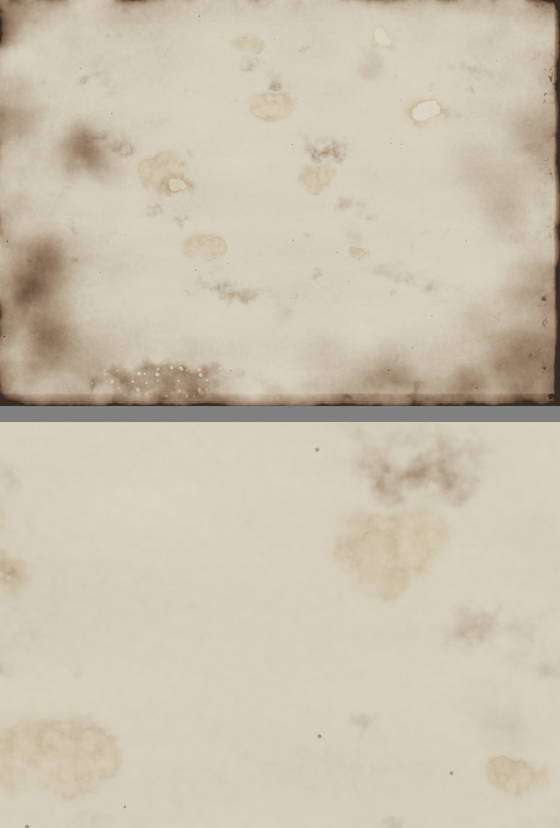
Top: the whole. Bottom: its middle third, enlarged.
Write a Shadertoy shader that draws this texture.

```glsl
#define VEIL 1.2        // strength of the brown haze along the edges
#define BLOTS 20        // soft mould blots near the edges
#define STAINS 9        // lacy water stains in the open area
#define SMUDGES 16      // small brown smudges
#define SPECK_DENSITY 0.012
#define GRAIN 0.15
#define RIM_WIDTH 0.008
#define STRIP_HEIGHT 0.030
#define STRIP_WIDTH 0.014

// Paper tones from clean to scorched
const vec3 PALETTE[7] = vec3[7](
    vec3(0.872, 0.842, 0.775), vec3(0.83, 0.80, 0.73), vec3(0.76, 0.71, 0.63),
    vec3(0.67, 0.59, 0.50), vec3(0.56, 0.46, 0.38), vec3(0.42, 0.33, 0.25),
    vec3(0.22, 0.175, 0.14));

vec2 hash2(vec2 p) {
    vec3 q = fract(p.xyx * vec3(0.1031, 0.1030, 0.0973));
    q += dot(q, q.yzx + 33.33);
    return fract((q.xx + q.yz) * q.zy);
}
float corner(vec2 cell, vec2 offset, vec2 f) {
    return dot(hash2(cell + offset + 71.0) * 2.0 - 1.0, f - offset);
}
float gradientNoise(vec2 p) {
    vec2 i = floor(p), f = fract(p), e = vec2(0.0, 1.0);
    vec2 u = f * f * f * (f * (f * 6.0 - 15.0) + 10.0);
    return 1.4 * mix(mix(corner(i, e.xx, f), corner(i, e.yx, f), u.x),
                     mix(corner(i, e.xy, f), corner(i, e.yy, f), u.x), u.y);
}
float fbm(vec2 p) {
    float sum = 0.0, amp = 0.6;
    for (int k = 0; k < 5; k++, amp *= 0.5) {
        sum += amp * gradientNoise(p);
        p = mat2(1.6, 1.2, -1.2, 1.6) * p + 17.3;
    }
    return sum;
}
// One randomly sized dot in some of the cells
float dots(vec2 p, float freq, float density, float size) {
    vec2 cell = floor(p * freq), h = hash2(cell + freq);
    float r = size * (0.4 + 0.6 * h.y), soft = 0.8 * freq / iResolution.y;
    float d = length(fract(p * freq) - 0.3 - 0.4 * hash2(cell + 9.0));
    return step(h.x, density) * smoothstep(r + soft, r - soft, d);
}
vec3 paperColor(float tone) {
    vec3 col = PALETTE[0];
    for (int k = 1; k < 7; k++)
        col = mix(col, PALETTE[k], clamp(tone + 2.0 - float(k), 0.0, 1.0));
    return col;
}

void mainImage(out vec4 fragColor, in vec2 fragCoord) {
    vec2 p = fragCoord / iResolution.y;
    float aspect = iResolution.x / iResolution.y, px = 1.0 / iResolution.y;
    float right = aspect - p.x, top = 1.0 - p.y;
    float cloud = fbm(p * 3.5 + 4.0), streak = fbm(p * vec2(3.0, 10.0) + 31.0);
    vec2 wobble = vec2(fbm(p * 20.0), fbm(p * 20.0 + 50.0));
    vec2 drift = vec2(cloud, fbm(p * 7.0 + 80.0));
    float mottle = fbm(p * 60.0 + 7.0);

    // Paper with faint streaks and ragged foxing
    float tone = -0.36 + 0.45 * cloud + 0.6 * streak + 0.15 * mottle;
    tone += 0.9 * smoothstep(0.2, 0.65, fbm(p * vec2(5.0, 8.0) + 12.0));
    tone += 0.8 * smoothstep(0.3, 0.7, wobble.y + 0.4 * drift.y + 0.15 * mottle);

    // Haze creeping in from the edges
    float veil = 1.7 * exp(-p.x / 0.15) + 1.3 * exp(-right / 0.12)
               + 1.2 * exp(-p.y / 0.10) + 0.8 * exp(-top / 0.07);
    tone += VEIL * veil * max(0.1, 1.0 + 1.5 * cloud + 0.9 * drift.y);

    // Blots: round ones at the left, fainter ones at the right and bottom
    for (int i = 0; i < BLOTS; i++) {
        float n = float(i), along = fract(n * 0.618 + 0.21);
        vec2 h = hash2(vec2(n, 3.0)), g = hash2(vec2(n, 8.0));
        int side = i % 5;
        vec2 c = vec2(0.03 + 0.28 * h.x, 0.10 + 0.58 * along);
        if (side > 1) c = vec2(aspect - 0.04 - 0.18 * h.x, 0.08 + 0.85 * along);
        if (side > 3) c = vec2(aspect * (0.15 + 0.8 * along), 0.05 + 0.07 * h.x);
        float strength = side < 2 ? 1.0 + 2.4 * g.x * g.x : 0.6 + 1.0 * g.x;
        float d = length(p - c + 0.03 * drift + 0.010 * wobble) / (0.045 + 0.03 * h.y);
        tone += strength * exp(-pow(d, 2.4));
    }
    // Smudges: small, ragged and mostly level
    for (int i = 0; i < SMUDGES; i++) {
        float n = float(i);
        vec2 h = hash2(vec2(n, 21.0));
        vec2 c = vec2(aspect * (0.14 + 0.72 * fract(n * 0.618 + 0.4)), 0.2 + 0.7 * fract(n * 0.755 + 0.1));
        vec2 q = (p - c + 0.045 * wobble) / vec2(0.015 + 0.04 * h.x, 0.010 + 0.012 * h.y);
        tone += (0.5 + 1.3 * h.y * h.y) * exp(-dot(q, q)) * (0.9 + 1.2 * wobble.y + mottle);
    }
    // Water stains: fading patches with broken veins, some washed clean inside
    float tan_ = 0.0, vein = exp(-abs(wobble.x + 0.25 * mottle) / 0.05);
    for (int i = 0; i < STAINS; i++) {
        float n = float(i);
        vec2 h = hash2(vec2(n, 40.0));
        vec2 c = vec2(aspect * (0.25 + 0.52 * fract(n * 0.618 + 0.13)), 0.24 + 0.68 * fract(n * 0.755 + 0.45));
        float r = 0.022 + 0.032 * h.x, washed = i % 3 == 0 ? 1.0 : 0.0;
        float d = length((p - c) * vec2(0.9, 1.0 + 0.6 * h.y) + 0.025 * wobble) / r + 0.4 * wobble.x + 0.15 * mottle;
        float body = smoothstep(1.35, 0.7, d) * max(0.0, 0.8 + 0.7 * wobble.y + 0.5 * mottle);
        float hollow = washed * smoothstep(0.68, 0.54, d);
        float ring = exp(-pow((d - mix(0.95, 0.72, washed)) / 0.08, 2.0)) * smoothstep(-0.4, 0.3, drift.y + wobble.y);
        float fill = body * (1.0 - hollow);
        tan_ = max(tan_, fill);
        tone += fill * (0.55 + 0.45 * vein) + 0.45 * ring - 0.35 * hollow;
    }
    // Scorched patch with pale pinholes
    float scorch = smoothstep(1.2, 0.3, length((p - vec2(0.40, 0.065)) / vec2(0.17, 0.05)) + 0.9 * wobble.x);
    tone += scorch * (1.9 + 1.8 * wobble.y - 2.0 * dots(p + 0.008 * wobble, 60.0, 0.4, 0.28));

    // Patchy burnt rim, bottom fold and right-hand border
    float edge = min(min(p.x, right), min(p.y, top)) + 0.008 * wobble.x;
    float burn = smoothstep(-0.15, 0.5, drift.y + 0.5 * cloud) + 0.5 * exp(-min(right, p.y) / 0.02);
    tone += 3.0 * exp(-max(edge, 0.0) / RIM_WIDTH) * burn;
    float fold = STRIP_HEIGHT + 0.002 * cloud - p.y;
    tone += smoothstep(-px, px, fold) * (0.6 + 45.0 * max(fold, 0.0) + 0.8 * streak + 0.5 * wobble.y);
    float border = STRIP_WIDTH + 0.005 * drift.y - right;
    tone += smoothstep(-px, 2.0 * px, border) * (1.3 + 110.0 * max(border, 0.0));

    // Sparse specks, and flaked crumbs beside the right border
    float crowd = exp(-pow((right - 0.035) / 0.02, 2.0)) * smoothstep(-0.1, 0.4, drift.y);
    tone += 2.2 * dots(p, 38.0, SPECK_DENSITY, 0.07);
    tone += 3.0 * crowd * smoothstep(0.15, 0.4, mottle + 0.5 * wobble.x);

    // Fine fibre grain
    tone += GRAIN * (gradientNoise(p * 190.0) + gradientNoise(p * 90.0));
    vec3 col = paperColor(tone) * mix(vec3(1.0), vec3(1.0, 0.98, 0.94), clamp(tan_, 0.0, 1.0));
    fragColor = vec4(col, 1.0);
}
```
